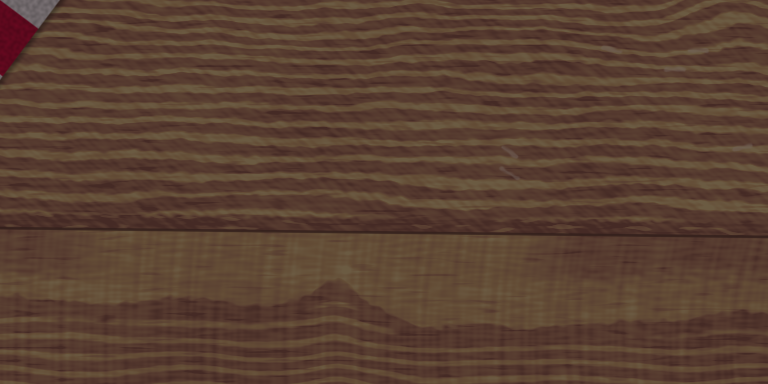
Reproduce this texture procedurally as a Shadertoy shader.

```glsl
const vec3 DARK = vec3(0.27, 0.165, 0.145);
const vec3 RED_BROWN = vec3(0.33, 0.22, 0.18);
const vec3 BROWN = vec3(0.36, 0.26, 0.20);
const vec3 TAN = vec3(0.39, 0.30, 0.21);
const vec3 PALE = vec3(0.42, 0.355, 0.26);
const vec3 CLOTH_RED = vec3(0.36, 0.03, 0.11);
const vec3 CLOTH_GREY = vec3(0.43, 0.40, 0.41);
const vec3 SCUFF = vec3(0.45, 0.39, 0.36);

const float SEAM_HEIGHT = 0.406;
const float SEAM_SLOPE = -0.0115;
const float SEAM_WIDTH = 0.003;
const float RING_RATE = 17.0;      // rings per canvas height at the seam
const float RING_GROWTH = 10.0;    // rings crowd together further up
const float LOWER_RING_RATE = 25.0;
const float HATCH_STRENGTH = 0.24;
const float FIBRE_STRENGTH = 0.26;
const int SCUFF_COUNT = 6;

vec2 hash2(vec2 p) {
    vec3 q = fract(p.xyx * vec3(0.1031, 0.1030, 0.0973));
    q += dot(q, q.yzx + 33.33);
    return fract((q.xx + q.yz) * q.zy);
}

float cornerSlope(vec2 cell, vec2 offset) {
    float angle = 6.2832 * hash2(cell).x;
    return dot(vec2(cos(angle), sin(angle)), offset);
}

float gradientNoise(vec2 p) {
    vec2 i = floor(p), f = fract(p);
    vec2 u = f * f * f * (f * (f * 6.0 - 15.0) + 10.0);
    vec2 e = vec2(1.0, 0.0);
    return mix(mix(cornerSlope(i, f), cornerSlope(i + e, f - e), u.x),
               mix(cornerSlope(i + e.yx, f - e.yx), cornerSlope(i + 1.0, f - 1.0), u.x), u.y);
}

float bump(float x, float centre, float width) {
    float d = (x - centre) / width;
    return exp(-d * d);
}

// Pale growth ring: crisp on one side, fading on the other
float ring(float phase, float start) {
    float f = fract(phase);
    return smoothstep(start, start + 0.13, f) * (1.0 - smoothstep(0.83, 1.0, f));
}

vec3 woodColor(float tone) {
    float t = clamp(tone, 0.0, 1.0) * 4.0;
    vec3 c = mix(DARK, RED_BROWN, min(t, 1.0));
    c = mix(c, BROWN, clamp(t - 1.0, 0.0, 1.0));
    c = mix(c, TAN, clamp(t - 2.0, 0.0, 1.0));
    return mix(c, PALE, clamp(t - 3.0, 0.0, 1.0));
}

float upperTone(vec2 p, float h, float rough) {
    float waviness = 0.35 + 1.2 * h;
    float phase = RING_RATE * h + RING_GROWTH * h * h + 0.12 * p.x;
    phase += waviness * gradientNoise(vec2(p.x * 2.2, h * 5.0));
    phase += 0.35 * waviness * gradientNoise(vec2(p.x * 8.0, h * 14.0) + 7.0);
    phase -= 1.6 * bump(p.x, 1.9, 0.16) * smoothstep(0.4, 0.62, h);
    phase += 0.12 * rough;
    float start = 0.47 + 0.3 * gradientNoise(vec2(p.x * 2.0, phase * 0.9) + 3.0);
    float tone = mix(0.27, 0.88, ring(phase, start));

    // Dark border above the joint, with worn flecks
    float border = 1.0 - smoothstep(0.032, 0.046, h + 0.01 * rough);
    float flecks = smoothstep(0.22, 0.4, gradientNoise(vec2(p.x * 14.0, h * 75.0)));
    return mix(tone, 0.13 + 0.4 * flecks, border);
}

float lowerTone(vec2 p, float d, float rough) {
    float edge = mix(0.185, 0.235, smoothstep(0.95, 1.1, p.x));
    edge -= 0.055 * bump(p.x, 0.88, 0.07) + 0.035 * smoothstep(1.5, 2.0, p.x);
    edge += 0.022 * gradientNoise(vec2(p.x * 6.0, 2.5)) + 0.012 * rough;
    float phase = LOWER_RING_RATE * (d - 0.3 * edge);
    phase += 0.7 * gradientNoise(vec2(p.x * 2.5, d * 8.0) + 11.0) + 0.15 * rough;
    float rings = ring(phase, 0.5) * smoothstep(0.03, 0.06, d - edge);
    float heart = mix(0.25, 0.75, rings);
    float stain = smoothstep(1.3, 1.55, p.x) + 1.0 - smoothstep(0.1, 0.35, p.x);
    stain *= 1.0 - smoothstep(0.06, 0.16, d + 0.05 * rough);
    float band = 0.72 - 0.38 * stain + 0.2 * gradientNoise(vec2(p.x * 2.0, d * 25.0));
    return mix(band, heart, smoothstep(-0.005, 0.006, d - edge));
}

void mainImage(out vec4 fragColor, in vec2 fragCoord) {
    vec2 p = fragCoord / iResolution.y;
    float pixel = 1.0 / iResolution.y;
    float h = p.y - SEAM_HEIGHT - SEAM_SLOPE * p.x;

    // Fibres, diagonal saw marks and curved saw marks
    float fibre = gradientNoise(p * vec2(16.0, 100.0));
    float rough = gradientNoise(p * vec2(35.0, 60.0) + 5.0);
    float diagonal = gradientNoise(vec2(p.x * 0.8 - p.y * 0.6, p.x * 0.6 + p.y * 0.8) * vec2(18.0, 85.0));
    vec2 fromPivot = p - vec2(2.9, 0.1);
    float arcs = gradientNoise(vec2(length(fromPivot) * 60.0, atan(fromPivot.y, -fromPivot.x) * 7.0));

    float upper = smoothstep(-pixel, pixel, h);
    float tone = mix(lowerTone(p, -h, rough), upperTone(p, h, rough), upper);
    tone += FIBRE_STRENGTH * fibre + HATCH_STRENGTH * mix(arcs, diagonal, upper);
    tone += 0.15 * gradientNoise(p * 3.0 + 20.0);
    tone -= 0.25 * smoothstep(0.25, 0.5, gradientNoise(p * vec2(9.0, 90.0) + 40.0));
    vec3 color = woodColor(tone);

    // Joint between the planks
    float joint = 1.0 - smoothstep(SEAM_WIDTH * 0.5, SEAM_WIDTH * 0.5 + 1.5 * pixel, abs(h));
    color = mix(color, DARK * 0.7, 0.8 * joint);

    // Pale scuffs
    for (int i = 0; i < SCUFF_COUNT; i++) {
        vec2 place = hash2(vec2(float(i) * 7.3, 4.1));
        vec2 q = p - vec2(1.2 + 0.75 * place.x, 0.5 + 0.42 * place.y);
        vec2 along = normalize(vec2(1.0, place.x - 0.8));
        q -= along * clamp(dot(q, along), -0.022, 0.022);
        float mark = 1.0 - smoothstep(0.001, 0.008, length(q) + 0.008 * rough);
        color = mix(color, SCUFF, 0.5 * mark);
    }

    // Checked cloth over the corner
    vec2 c = p - vec2(0.0, 1.0);
    float outside = dot(c - vec2(0.156, 0.0), vec2(0.8, -0.6));
    float down = dot(c, vec2(-0.6, -0.8));
    float redBand = smoothstep(-pixel, pixel, down) * (1.0 - smoothstep(-pixel, pixel, down - 0.155));
    vec3 cloth = mix(CLOTH_GREY, CLOTH_RED, redBand);
    cloth *= 1.0 + 0.2 * gradientNoise(vec2(outside, down) * 90.0);
    color *= 1.0 - 0.35 * (1.0 - smoothstep(0.0, 0.02, outside));
    color = mix(cloth, color, smoothstep(-pixel, pixel, outside));

    fragColor = vec4(color, 1.0);
}
```
